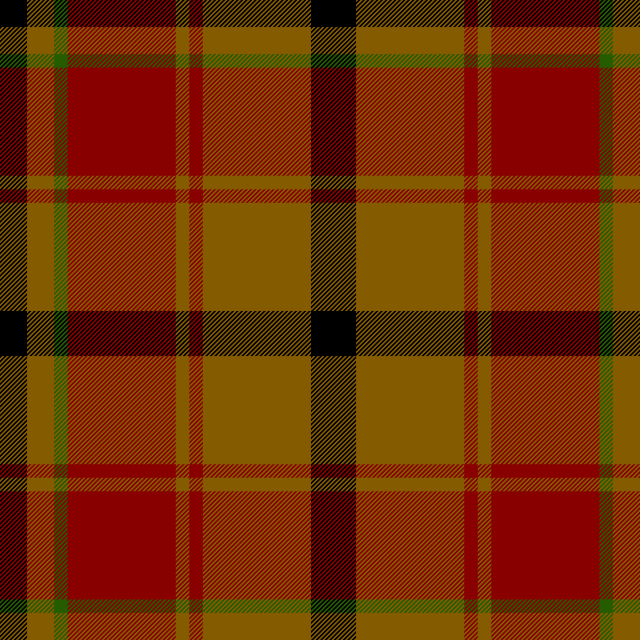
Write a Shadertoy shader that draws this pattern.

```glsl
const float SETT_THREADS = 142.0;
const float HALF_SETT = 71.0;
const float PIVOT = 3.0; // centre of the narrow black stripe

const vec3 BLACK = vec3(0.0);
const vec3 GOLD  = vec3(0.522, 0.357, 0.0);
const vec3 GREEN = vec3(0.15, 0.36, 0.0);
const vec3 RED   = vec3(0.535, 0.0, 0.0);

// Antialiased step from 0 to 1 across an edge
float edgeStep(float edge, float x, float pixel) {
    return clamp(0.5 + (x - edge) / pixel, 0.0, 1.0);
}

// Stripe colour at a thread position, mirrored about both black pivots
vec3 settColor(float thread, float pixel) {
    float d = abs(mod(thread - PIVOT + HALF_SETT, SETT_THREADS) - HALF_SETT);
    vec3 color = BLACK;
    color = mix(color, GOLD,  edgeStep(3.0, d, pixel));
    color = mix(color, GREEN, edgeStep(9.0, d, pixel));
    color = mix(color, RED,   edgeStep(12.0, d, pixel));
    color = mix(color, GOLD,  edgeStep(36.0, d, pixel));
    color = mix(color, RED,   edgeStep(39.0, d, pixel));
    color = mix(color, GOLD,  edgeStep(42.0, d, pixel));
    return mix(color, BLACK,  edgeStep(66.0, d, pixel));
}

// Diagonal twill: 1 where the weft lies on top, 0 where the warp does
float twill(vec2 thread, float pixel) {
    float ridge = abs(fract(thread.x + thread.y - 0.25) - 0.5);
    return 1.0 - edgeStep(0.25, ridge, pixel);
}

void mainImage(out vec4 fragColor, in vec2 fragCoord) {
    // Thread coordinates, counted from the upper left
    vec2 uv = fragCoord / iResolution.xy;
    vec2 thread = vec2(uv.x, 1.0 - uv.y) * SETT_THREADS;
    vec2 pixel = SETT_THREADS / iResolution.xy;

    // Interlace the same sett in both directions
    vec3 warp = settColor(thread.x, pixel.x);
    vec3 weft = settColor(thread.y, pixel.y);
    float weftOnTop = twill(thread, max(pixel.x, pixel.y));
    fragColor = vec4(mix(warp, weft, weftOnTop), 1.0);
}
```
